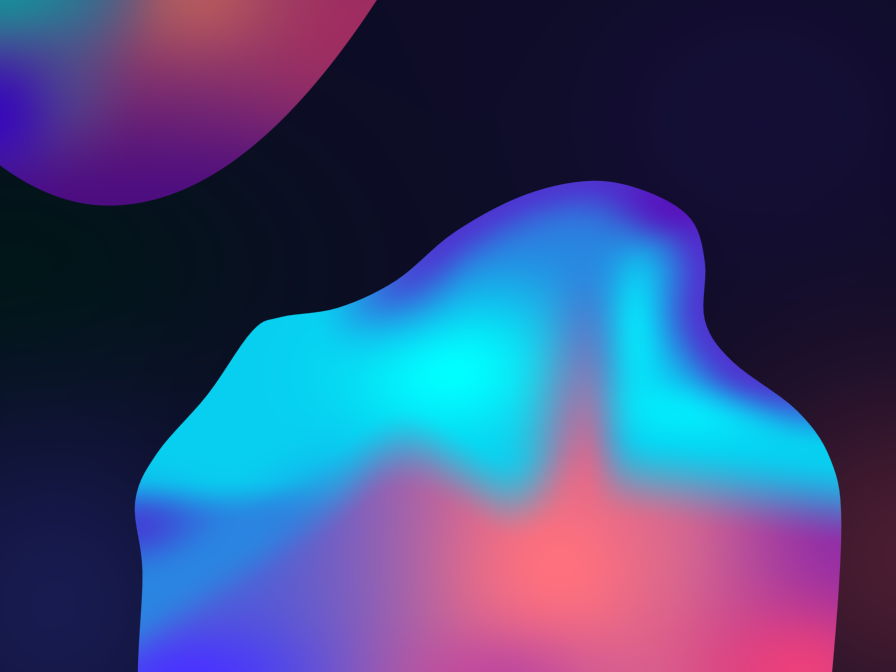
Give the GLSL for this background, as a Shadertoy shader.

```glsl
// Knots of the large blob's outline, clockwise from its crest
const int KNOTS = 23;
const vec2 outline[KNOTS] = vec2[KNOTS](
    vec2(.882, .731), vec2(.965, .714), vec2(1.028, .674), vec2(1.049, .609),
    vec2(1.049, .523), vec2(1.09, .462), vec2(1.186, .389), vec2(1.236, .316),
    vec2(1.252, .219), vec2(1.238, -.003), vec2(1.215, -.18), vec2(.208, -.18),
    vec2(.205, -.003), vec2(.212, .149), vec2(.201, .253), vec2(.234, .326),
    vec2(.309, .413), vec2(.375, .507), vec2(.417, .528), vec2(.503, .542),
    vec2(.59, .583), vec2(.677, .655), vec2(.781, .71));

const vec3 SKY = vec3(.16, .52, .88);
const vec3 CYAN = vec3(.03, .81, .94);
const vec3 VIOLET = vec3(.3, .22, .82);

// Smooth step that also accepts falling edges
float ramp(float a, float b, float x) {
    float t = clamp((x - a) / (b - a), 0., 1.);
    return t * t * (3. - 2. * t);
}

float glow(vec2 p, vec2 center, vec2 radius) {
    vec2 q = (p - center) / radius;
    return exp(-dot(q, q));
}

vec2 catmullRom(vec2 a, vec2 b, vec2 c, vec2 d, float t) {
    return b + .5 * t * (c - a + t * (2. * a - 5. * b + 4. * c - d + t * (3. * (b - c) + d - a)));
}

// Signed distance to the splined outline, negative inside
float blobDistance(vec2 p) {
    float nearest = 1e3, side = 1.;
    vec2 start = outline[0];
    for (int i = 0; i < KNOTS; i++) {
        vec2 a = outline[(i + KNOTS - 1) % KNOTS], b = outline[i];
        vec2 c = outline[(i + 1) % KNOTS], d = outline[(i + 2) % KNOTS];
        for (int k = 1; k <= 7; k++) {
            vec2 end = catmullRom(a, b, c, d, float(k) / 7.);
            vec2 e = end - start, w = p - start;
            vec2 gap = w - e * clamp(dot(w, e) / dot(e, e), 0., 1.);
            nearest = min(nearest, dot(gap, gap));
            if ((start.y > p.y) != (end.y > p.y) && w.x < e.x * w.y / e.y) side = -side;
            start = end;
        }
    }
    return side * sqrt(nearest);
}

vec3 backdrop(vec2 p) {
    vec3 col = vec3(.053, .047, .15);
    col = mix(col, vec3(.08, .055, .21), glow(p, vec2(1.13, .82), vec2(.3, .25)));
    col = mix(col, vec3(0., .085, .09), glow(p, vec2(0., .6), vec2(.42, .24)));
    col = mix(col, vec3(.09, .105, .31), glow(p, vec2(.08, .1), vec2(.25, .27)));
    return mix(col, vec3(.29, .11, .19), glow(p, vec2(1.36, .17), vec2(.3, .27)));
}

vec3 cornerColor(vec2 p) {
    vec3 col = mix(vec3(.3, .05, .5), vec3(.52, .21, .42), ramp(.69, .96, p.y));
    col = mix(col, vec3(.62, .17, .38), glow(p, vec2(.53, .96), vec2(.18, .16)));
    col = mix(col, vec3(.72, .34, .36), glow(p, vec2(.29, 1.01), vec2(.13, .09)));
    col = mix(col, vec3(.28, .33, .55), .8 * ramp(.22, .06, p.x - .2 * (p.y - .8)) * ramp(.7, .88, p.y));
    col = mix(col, vec3(.22, .04, .72), glow(p, vec2(-.01, .83), vec2(.09, .1)));
    return mix(col, vec3(.1, .54, .6), glow(p, vec2(0., 1.01), vec2(.16, .07)));
}

// Cyan upper mass with bright folds and a violet rim
vec3 coolColor(vec2 p, float depth) {
    vec3 col = mix(CYAN, SKY, ramp(.29, .22, p.y) * ramp(.55, .4, p.x));
    col = mix(col, vec3(.25, .27, .84), glow(p, vec2(.205, .215), vec2(.09, .05)));
    col = mix(col, SKY, glow(p, vec2(.82, .67), vec2(.19, .13)));
    col = mix(col, SKY, glow(p, vec2(.87, .5), vec2(.055, .2)));
    col = mix(col, vec3(0., 1., 1.), glow(p, vec2(.668, .448), vec2(.14, .09)));
    col = mix(col, vec3(0., .95, 1.), glow(p, vec2(.958, .51), vec2(.04, .1)));
    col = mix(col, vec3(0., .95, 1.), glow(p, vec2(1.04, .395), vec2(.12, .05)));
    float rim = ramp(.46, .68, p.x) * ramp(.33, .45, p.y);
    col = mix(col, SKY, rim * exp(-pow(depth / .075, 2.)));
    col = mix(col, VIOLET, rim * exp(-pow(depth / .045, 2.)));
    return mix(col, vec3(.34, .08, .74), glow(p, vec2(1.01, .7), vec2(.09, .055)));
}

// Pink lower mass running from periwinkle to magenta
vec3 warmColor(vec2 p) {
    vec3 col = mix(vec3(.33, .36, .83), vec3(.8, .4, .58), ramp(.34, .8, p.x));
    col = mix(col, vec3(.56, .18, .66), ramp(.98, 1.26, p.x));
    col = mix(col, vec3(1., .44, .49), glow(p, vec2(.833, .149), vec2(.15, .16)));
    col = mix(col, vec3(.75, .28, .62), glow(p, vec2(.74, -.02), vec2(.15, .08)));
    col = mix(col, vec3(.92, .25, .48), glow(p, vec2(1.19, 0.), vec2(.18, .11)));
    return mix(col, vec3(.29, .2, 1.), glow(p, vec2(.28, -.01), vec2(.17, .08)));
}

vec3 blobColor(vec2 p, float depth) {
    // Height where the warm mass meets the cool one
    float slope = .097 + .65 * (p.x - .217);
    float border = mix(slope, .335 - .12 * (p.x - .6), ramp(.5, .68, p.x));
    border -= .05 * exp(-pow((p.x - .76) / .08, 2.));
    float warmth = ramp(border + .06, border - .075, p.y);
    // Warm plume rising between the two folds
    float plume = exp(-pow((p.x - .87) / (p.x < .87 ? .07 : .045), 2.)) * ramp(.63, .25, p.y);
    warmth = 1. - (1. - warmth) * (1. - plume);
    vec3 col = mix(coolColor(p, depth), warmColor(p), warmth);
    // Diagonal blue streak
    float streak = exp(-pow((p.y - slope) / .06, 2.)) * ramp(.58, .36, p.x);
    return mix(col, vec3(.15, .54, .89), .75 * streak);
}

void mainImage(out vec4 fragColor, in vec2 fragCoord) {
    vec2 p = fragCoord / iResolution.y;
    float soft = .8 / iResolution.y;
    vec3 col = backdrop(p);

    // Parabolic blob in the upper left corner
    float dx = p.x - .1615, bend = dx < 0. ? 2.3 : 1.92;
    float corner = (p.y - .694 - bend * dx * dx) / sqrt(1. + pow(2. * bend * dx, 2.));
    col = mix(col, cornerColor(p), ramp(-soft, soft, corner));

    float dist = blobDistance(p);
    col = mix(col, blobColor(p, max(-dist, 0.)), ramp(soft, -soft, dist));
    fragColor = vec4(col, 1.);
}
```
